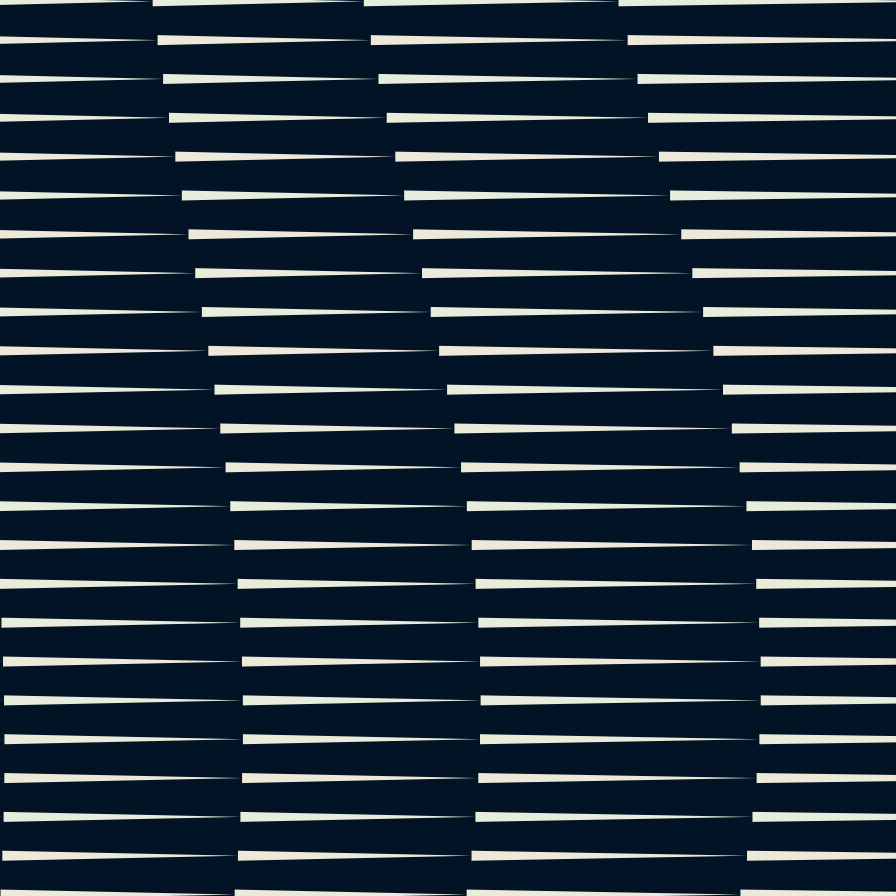
A WebGL 1 fragment shader for this pattern:

```glsl
precision highp float;
// Rows of pale tapering needles on navy, their blunt ends swaying in slow waves.

uniform vec2 u_resolution;

// Horizontal position of the blunt end of needle k in a given row.
float needleStart(float k, float row) {
    float center = -0.034 + 0.2467 * k - 0.0005 * k * (k - 1.0)
                 + 0.0081 * k * (k - 1.0) * (k - 2.0);
    float sway = 0.039 + 0.0195 * k;
    float phase = 0.9 - 0.1 * k + 0.009 * k * k;
    return center + sway * sin(0.1283 * row - phase);
}

// Pixel coverage of a wedge that narrows linearly from left to right.
float wedge(float x, float dy, float left, float right, float px) {
    float t = clamp((x - left) / (right - left), 0.0, 1.0);
    float halfHeight = 0.0056 * (1.0 - t);
    float overlap = min(halfHeight, dy + 0.5 * px) - max(-halfHeight, dy - 0.5 * px);
    float bluntEdge = clamp((x - left) / px + 0.5, 0.0, 1.0);
    return clamp(overlap / px, 0.0, 1.0) * bluntEdge;
}

void main() {
    vec2 uv = gl_FragCoord.xy / u_resolution;
    float px = 1.0 / u_resolution.y;

    // Rows are counted from the top edge.
    float rowCoord = (1.0 - uv.y) * 23.07 - 0.033;
    float row = floor(rowCoord + 0.5);
    float dy = (rowCoord - row) / 23.07;

    // Each needle reaches to the blunt end of the next.
    float coverage = 0.0;
    for (int i = -1; i < 4; i++) {
        float k = float(i);
        float left = needleStart(k, row);
        float right = needleStart(k + 1.0, row);
        coverage += wedge(uv.x, dy, left, right, px);
    }

    // The ivory drifts between greenish and rosy from row to row.
    float tint = 0.5 + 0.5 * cos(6.28318 * 0.375 * (row - 1.0));
    vec3 ivory = mix(vec3(0.905, 0.93, 0.86), vec3(0.935, 0.91, 0.85), tint);
    vec3 navy = vec3(0.006, 0.075, 0.145);
    gl_FragColor = vec4(mix(navy, ivory, min(coverage, 1.0)), 1.0);
}
```
